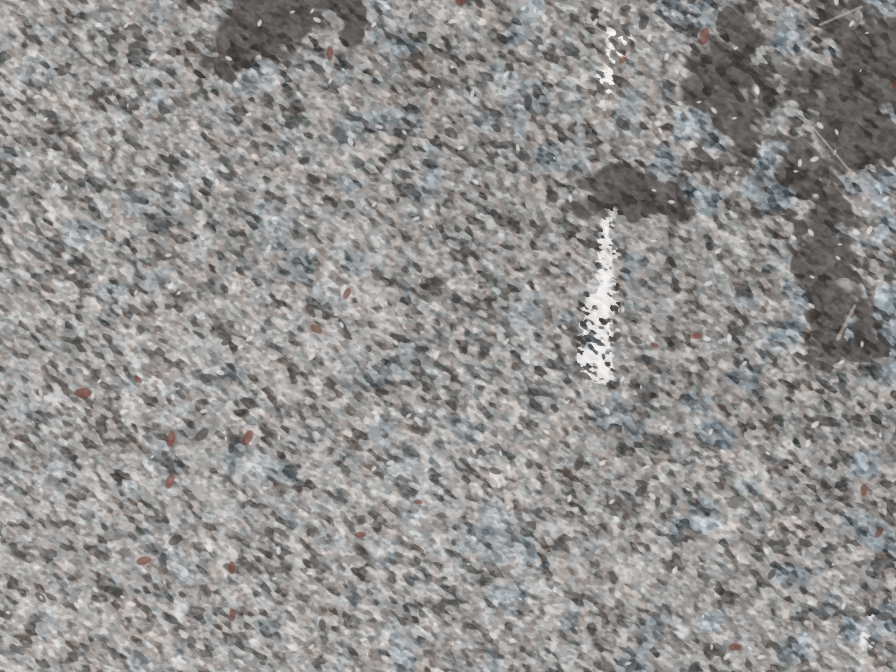
This texture is drawn by a Shadertoy shader. Its source:

```glsl
// Worn grey asphalt: slanted mineral grain, damp dark patches, flaked white paint.
// Grain is layered soft cellular noise; patches, paint and twigs are distance
// shapes whose edges are eroded by the same noise.

const vec3 STONE = vec3(0.627, 0.617, 0.608);
const vec3 DAMP  = vec3(0.345, 0.328, 0.318);
const vec3 PAINT = vec3(0.90, 0.89, 0.885);
const vec3 TWIG  = vec3(0.66, 0.62, 0.58);
const vec3 RUST  = vec3(0.46, 0.27, 0.23);
const vec3 PIT   = vec3(0.25, 0.24, 0.24);

vec3 hash3(vec2 cell) {
    vec3 q = fract(cell.xyx * vec3(0.1031, 0.1030, 0.0973));
    q += dot(q, q.yxz + 33.33);
    return fract((q.xxy + q.yzz) * q.zyx);
}

vec2 rotate(vec2 p, float angle) {
    float c = cos(angle), s = sin(angle);
    return vec2(c * p.x + s * p.y, c * p.y - s * p.x);
}

// Soft cellular noise: nearby random sites blend their tones, centred on zero.
float cellTone(vec2 p) {
    vec2 base = floor(p);
    float total = 0.0, weights = 0.0001;
    for (int j = -1; j <= 1; j++)
    for (int i = -1; i <= 1; i++) {
        vec2 cell = base + vec2(i, j);
        vec3 h = hash3(cell);
        vec2 d = cell + h.xy - p;
        float w = exp(-8.0 * dot(d, d));
        total += w * h.z;
        weights += w;
    }
    return total / weights - 0.5;
}

// Sparse tilted oval specks; density is the share of cells that hold one.
float specks(vec2 p, float scale, float density, float radius, float pixel) {
    vec2 q = p * scale, base = floor(q);
    float mask = 0.0;
    for (int j = -1; j <= 1; j++)
    for (int i = -1; i <= 1; i++) {
        vec2 cell = base + vec2(i, j);
        vec3 h = hash3(cell + 71.0);
        vec2 d = rotate(q - cell - h.xy, h.x * 6.28) * vec2(0.65, 1.2);
        float r = radius * (0.5 + h.y);
        float soft = pixel * scale;
        float spot = 1.0 - smoothstep(r - soft, r + soft, length(d));
        mask = max(mask, spot * step(h.z, density));
    }
    return mask;
}

// Signed distance to a stroke whose half width changes from a to b.
float stroke(vec2 p, vec2 a, vec2 b, float widthA, float widthB) {
    vec2 ab = b - a;
    float t = clamp(dot(p - a, ab) / dot(ab, ab), 0.0, 1.0);
    return length(p - a - ab * t) - mix(widthA, widthB, t);
}

float fill(float dist, float soft) {
    return 1.0 - smoothstep(-soft, soft, dist);
}

// Damp regions as ellipses: xy is the centre, zw the radii.
float dampField(vec2 p) {
    vec4 pools[8] = vec4[8](
        vec4(0.44, 1.00, 0.17, 0.07), vec4(0.36, 0.94, 0.07, 0.09),
        vec4(1.30, 0.89, 0.13, 0.19), vec4(1.08, 0.87, 0.08, 0.13),
        vec4(1.23, 0.60, 0.06, 0.17), vec4(1.29, 0.50, 0.09, 0.06),
        vec4(0.94, 0.72, 0.13, 0.05), vec4(1.17, 0.74, 0.07, 0.08));
    float field = -1.0;
    for (int i = 0; i < 8; i++)
        field = max(field, 1.0 - length((p - pools[i].xy) / pools[i].zw));
    return field;
}

void mainImage(out vec4 fragColor, in vec2 fragCoord) {
    float pixel = 1.0 / iResolution.y;
    vec2 p = fragCoord * pixel;

    // Grain layers, from slanted flecks to broad blotches
    vec2 slant = rotate(p, -0.65);
    float flecks = cellTone(slant * vec2(72.0, 135.0));
    float grit = cellTone(rotate(p, -0.4) * vec2(150.0, 210.0) + 19.0);
    float lumps = cellTone(slant * vec2(36.0, 52.0) + 7.0);
    float stones = cellTone(p * 24.0 + 41.0);
    float blotch = cellTone(p * 7.0 + 3.0);
    float grain = 0.27 * flecks + 0.20 * grit + 0.13 * lumps;
    grain -= 0.10 * smoothstep(0.12, 0.42, -flecks - 0.5 * lumps);

    // Stone colour with broad shading and warm or blue tints
    float shade = 0.012 * sin(3.1 * p.x + 4.3 * p.y) + 0.05 * blotch
                - 0.045 * smoothstep(0.7, 1.8, p.x * 0.8 + p.y);
    vec3 col = STONE + grain + shade;
    col += cellTone(p * 85.0 + 57.0) * vec3(0.035, -0.005, -0.025);
    float blue = smoothstep(0.20, 0.42, stones) * (0.4 + 0.5 * p.x);
    col += blue * vec3(-0.050, -0.015, 0.012);

    // Damp patches, broken by stones standing proud
    float damp = dampField(p) - 0.9 * stones + 0.5 * lumps - 0.25 * flecks;
    damp = smoothstep(0.08, 0.38, damp);
    col = mix(col, DAMP + 0.40 * grain, 0.92 * damp);

    // Scattered debris and bright chips
    col = mix(col, PIT, 0.6 * specks(p + 2.3, 26.0, 0.07, 0.14, pixel));
    col = mix(col, RUST, 0.65 * specks(p + 5.7, 17.0, 0.05, 0.10, pixel));
    col = mix(col, PAINT, 0.75 * specks(p, 38.0, 0.10, 0.11, pixel));

    // Flaked paint: one solid streak, a worn one above, a small chip
    float rough = 0.020 * lumps + 0.016 * flecks;
    float solid = stroke(p, vec2(0.905, 0.675), vec2(0.888, 0.455), 0.007, 0.025);
    float worn = stroke(p, vec2(0.918, 0.945), vec2(0.886, 0.815), 0.022, 0.008);
    float chip = stroke(p, vec2(1.286, 0.070), vec2(1.283, 0.018), 0.007, 0.010);
    float flake = smoothstep(-0.32, -0.08, flecks + 0.6 * grit);
    float wornFlake = smoothstep(0.0, 0.25, flecks + 0.6 * grit);
    float paint = fill(min(solid, chip) + rough, 0.004) * flake;
    paint = max(paint, fill(worn + rough, 0.006) * wornFlake);
    col = mix(col, PAINT + 0.35 * grain + 0.03, 0.92 * paint);

    // Dry twigs
    float twig = stroke(p, vec2(1.180, 0.845), vec2(1.268, 0.742), 0.0010, 0.0018);
    twig = min(twig, stroke(p, vec2(1.220, 0.963), vec2(1.282, 0.990), 0.002, 0.002));
    twig = min(twig, stroke(p, vec2(1.247, 0.496), vec2(1.272, 0.545), 0.003, 0.002));
    col = mix(col, TWIG + 0.3 * grain, 0.85 * fill(twig, pixel));

    fragColor = vec4(clamp(col, 0.0, 1.0), 1.0);
}
```
